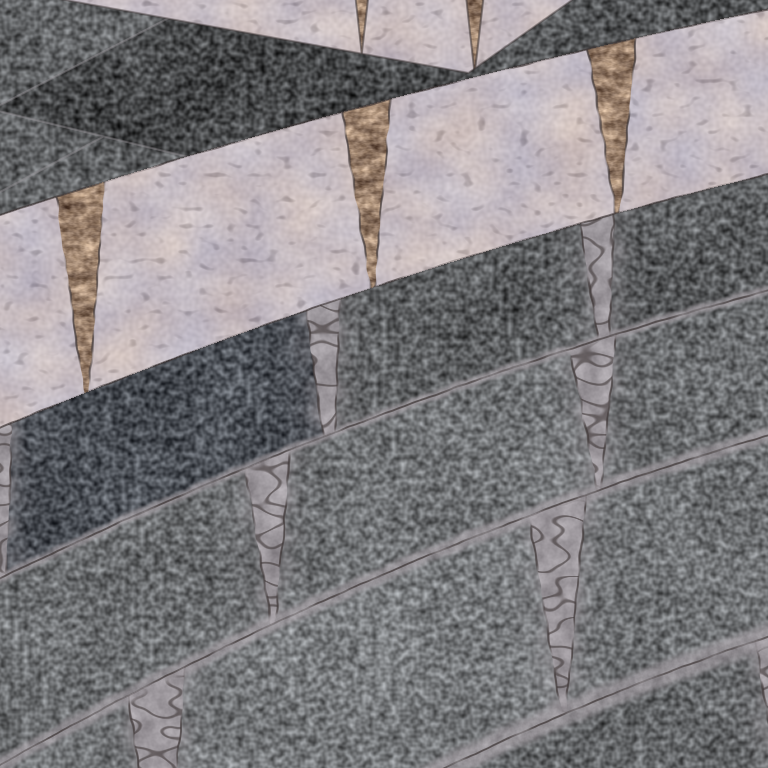
Write a WebGL 1 fragment shader that draws this texture.

```glsl
precision highp float;
uniform vec2 u_resolution;

const vec3 PALE = vec3(0.78, 0.74, 0.76);
const vec3 MORTAR = vec3(0.62, 0.60, 0.62);
const vec3 RUST = vec3(0.60, 0.50, 0.42);
const vec3 CRACK = vec3(0.25, 0.22, 0.22);
const vec3 SLATE_TINT = vec3(0.98, 1.0, 1.02);
const float GRAIN = 0.30;
const float LINE = 0.0013;

// Courses: top edge, bottom edge, first wedge, wedge pitch
const vec4 BAND = vec4(0.280, 0.557, 0.112, 0.434);
const vec4 COURSE1 = vec4(0.557, 0.753, -0.003, 0.478);
const vec4 COURSE2 = vec4(0.753, 0.996, 0.387, 0.558);
const vec4 COURSE3 = vec4(0.996, 1.334, 0.220, 0.659);
const vec4 COURSE4 = vec4(1.334, 1.750, 0.550, 0.780);

float px;

vec2 gradient(vec2 cell) {
  float h = fract(sin(dot(cell, vec2(127.1, 311.7))) * 43758.5);
  return vec2(cos(6.2832 * h), sin(6.2832 * h));
}

float noise(vec2 p) {
  vec2 i = floor(p), f = fract(p), e = vec2(1.0, 0.0);
  vec2 u = f * f * f * (f * (f * 6.0 - 15.0) + 10.0);
  float low = mix(dot(gradient(i), f), dot(gradient(i + e.xy), f - e.xy), u.x);
  float high = mix(dot(gradient(i + e.yx), f - e.yx), dot(gradient(i + e.xx), f - e.xx), u.x);
  return mix(low, high, u.y);
}

float fbm(vec2 p) {
  float sum = 0.0, amp = 0.6;
  for (int i = 0; i < 4; i++) {
    sum += amp * noise(p);
    p = p * 2.03 + 17.3;
    amp *= 0.6;
  }
  return sum;
}

float fill(float d) { return 1.0 - smoothstep(-px, px, d); }
float stroke(float d, float w) { return fill(abs(d) - w); }

// Signed distance to the line a-b, positive below it
float lineDist(vec2 p, vec2 a, vec2 b) {
  vec2 t = normalize(b - a);
  return dot(p - a, vec2(-t.y, t.x));
}

vec3 slate(float tone, vec2 q) {
  float grain = noise(q * vec2(75.0, 95.0)) + noise(q * 165.0 + 9.0);
  return SLATE_TINT * (tone + GRAIN * grain * 0.75 + 0.11 * fbm(q * 9.0));
}

vec3 paleStone(vec2 q) {
  vec3 c = PALE + 0.12 * fbm(q * vec2(11.0, 16.0)) * vec3(1.0, 1.0, 0.75);
  c += 0.05 * noise(q * 14.0 + 40.0) * vec3(1.0, 0.3, -0.8);
  float pits = smoothstep(0.22, 0.55, noise(q * vec2(55.0, 90.0)));
  return c + 0.06 * noise(q * 150.0) - 0.13 * pits;
}

vec3 rustFill(vec2 q) {
  float streak = fbm(q * vec2(30.0, 65.0));
  return RUST + streak * vec3(0.55, 0.52, 0.46) + 0.16 * noise(q * 150.0);
}

// Slabs and pale point behind the curved band
vec3 backPaving(vec2 q) {
  vec2 tip = vec2(0.61, 0.095);
  float left = lineDist(q, vec2(0.085, 0.0), tip);
  float right = lineDist(q, tip, vec2(0.745, 0.0));
  float upper = lineDist(q, vec2(0.0, 0.137), vec2(0.215, 0.026));
  float lower = lineDist(q, vec2(0.0, 0.145), vec2(0.24, 0.203));
  float corner = lineDist(q, vec2(0.0, 0.25), vec2(0.125, 0.183));
  float tone = mix(0.28, 0.38, max(fill(upper), fill(-lower)));
  tone = mix(tone, 0.34, fill(-right));
  vec3 c = slate(tone, q);
  float seam = max(stroke(upper, LINE), stroke(lower, LINE)) * fill(right);
  seam = max(seam, stroke(corner, LINE) * fill(-lower) * fill(q.x - 0.14));
  c = mix(c, MORTAR, 0.4 * seam);
  float pointEdge = max(left, right);
  vec3 pale = paleStone(q);
  float wedge = abs(fract((q.x - 0.471) / 0.147 + 0.5) - 0.5) * 0.147 + 0.115 * left;
  float shown = step(0.4, q.x);
  pale = mix(pale, rustFill(q), fill(wedge) * shown);
  pale = mix(pale, CRACK, 0.6 * stroke(wedge, LINE) * shown);
  c = mix(c, pale, fill(pointEdge));
  return mix(c, CRACK, 0.5 * stroke(pointEdge, LINE));
}

vec3 coursePaving(vec2 q, float ring, vec4 course, float row) {
  // Wedge layout, foreshortened to the right
  float n = (q.x + 0.28 * q.x * q.x - course.z) / course.w;
  float d = (fract(n + 0.5) - 0.5) * course.w / (1.0 + 0.56 * q.x);
  float t = (ring - course.x) / (course.y - course.x);
  d += 0.008 * (0.5 - t) + 0.003 * noise(q * 45.0);
  float isBand = 1.0 - step(0.5, row);
  float halfWidth = mix(0.012 + 0.0075 * row, 0.029, isBand) * (1.0 - t) + 0.0025;
  if (row == 1.0) halfWidth += 0.005 * t;
  float wedge = abs(d) - halfWidth;

  // Stone, with one darker blue slab and pale scum beside the joints
  float tone = 0.36 + 0.03 * min(row, 3.0) - 0.02 * step(3.5, row);
  tone += 0.035 * gradient(vec2(floor(n), row)).x;
  float blue = (row == 1.0 && floor(n) == 0.0) ? 1.0 : 0.0;
  vec3 stone = slate(mix(tone, 0.31, blue), q) + blue * vec3(-0.01, 0.0, 0.02);
  float scum = exp(-max(wedge, 0.0) * 65.0) * (0.45 + 0.7 * noise(q * 38.0));
  stone = mix(stone, MORTAR, clamp(scum, 0.0, 0.6));
  stone = mix(stone, paleStone(q), isBand);

  // Wedge filling and cracked outline
  vec3 filling = MORTAR + 0.22 * fbm(q * 32.0);
  filling = mix(filling, CRACK, 0.6 * stroke(noise(q * vec2(22.0, 38.0)) / 38.0, LINE));
  filling = mix(filling, rustFill(q), isBand);
  vec3 c = mix(stone, filling, fill(wedge));
  float broken = smoothstep(-0.35, 0.15, noise(q * 32.0 + 5.0));
  return mix(c, CRACK, 0.75 * broken * stroke(wedge, LINE));
}

// Curved bed joint: mortar widens towards the front
vec3 bedJoint(vec3 c, vec2 q, float d, float edge) {
  float wobble = 0.004 * noise(q * 28.0) + 0.002 * noise(q * 85.0);
  float width = 0.025 * max(edge - 0.6, 0.0);
  float bed = 1.0 - smoothstep(width * 0.45, width + 0.006, abs(d + wobble));
  c = mix(c, MORTAR + 0.2 * fbm(q * 45.0), 0.8 * bed * step(0.6, edge));
  float gap = smoothstep(-0.3, 0.2, noise(q * 24.0 + 3.0));
  return mix(c, CRACK, (0.3 + 0.45 * gap) * stroke(d + 0.3 * wobble, LINE));
}

void main() {
  px = 0.75 / min(u_resolution.x, u_resolution.y);
  vec2 q = gl_FragCoord.xy / u_resolution;
  q.y = 1.0 - q.y;
  // Ring coordinate: constant along each curved joint
  float squash = 1.0 - 0.33 * q.x + 0.105 * q.x * q.x;
  float ring = (q.y + 0.235 * q.x - 0.03 * q.x * q.x) / squash;

  vec4 course = BAND;
  float row = 0.0;
  if (ring > COURSE1.x) { course = COURSE1; row = 1.0; }
  if (ring > COURSE2.x) { course = COURSE2; row = 2.0; }
  if (ring > COURSE3.x) { course = COURSE3; row = 3.0; }
  if (ring > COURSE4.x) { course = COURSE4; row = 4.0; }

  vec3 color = ring < BAND.x ? backPaving(q) : coursePaving(q, ring, course, row);
  color = bedJoint(color, q, (ring - course.x) * squash, course.x);
  color = bedJoint(color, q, (ring - course.y) * squash, course.y);
  gl_FragColor = vec4(clamp(color, 0.0, 1.0), 1.0);
}
```
